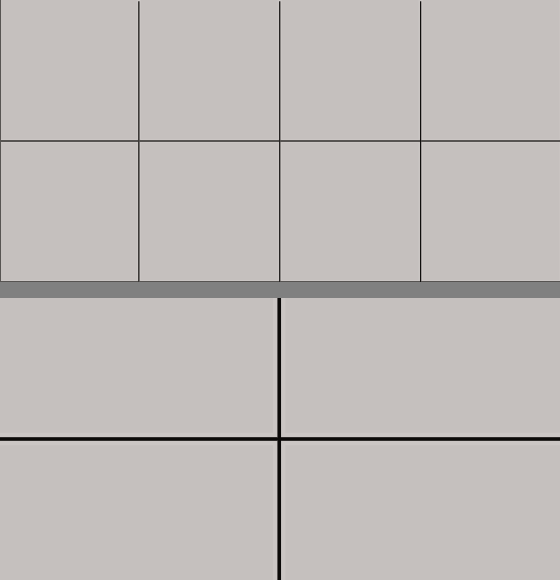
Top, the full canvas; bottom, a detail of the centre.
This pattern is drawn by a Shadertoy shader. Its source:

```glsl
// Plain warm grey square tiles, four by two, with thin dark joints and faint rims.
#define COLUMN_PITCH 0.4996
#define ROW_PITCH 0.5
#define COLUMN_ORIGIN 0.9920
#define ROW_ORIGIN 0.5
#define JOINT_WIDTH 0.0043
#define RIM_WIDTH 0.0145
#define EDGE_WIDTH 0.0021
#define TOP_MARGIN 0.0045
#define FACE_COLOR vec3(0.772, 0.753, 0.745)
#define RIM_COLOR vec3(0.797, 0.778, 0.770)
#define JOINT_COLOR vec3(0.045, 0.036, 0.032)

// Signed offset to the nearest line of a repeated grid.
vec2 gridOffset(vec2 p) {
    vec2 pitch = vec2(COLUMN_PITCH, ROW_PITCH);
    vec2 q = (p - vec2(COLUMN_ORIGIN, ROW_ORIGIN)) / pitch;
    return (fract(q + 0.5) - 0.5) * pitch;
}

// Share of a pixel-wide window covered by a centred band.
vec2 bandCoverage(vec2 offset, float width, float pixel) {
    vec2 upper = min(offset + 0.5 * pixel, vec2(0.5 * width));
    vec2 lower = max(offset - 0.5 * pixel, vec2(-0.5 * width));
    return clamp((upper - lower) / pixel, 0.0, 1.0);
}

void mainImage(out vec4 fragColor, in vec2 fragCoord) {
    float pixel = 1.0 / iResolution.y;
    vec2 p = fragCoord * pixel;
    vec2 offset = gridOffset(p);

    vec2 rim = bandCoverage(offset, RIM_WIDTH, pixel);
    vec2 joint = bandCoverage(offset, JOINT_WIDTH, pixel);

    // Joints stop just short of the top border, which has no rim.
    float inside = clamp((1.0 - TOP_MARGIN - p.y) / pixel + 0.5, 0.0, 1.0);
    joint *= inside;
    rim.y *= 1.0 - step(0.75, p.y);

    // Narrow joint along the left border.
    float edge = bandCoverage(vec2(p.x), 2.0 * EDGE_WIDTH, pixel).x;
    float dark = max(max(joint.x, joint.y), edge);

    vec3 color = mix(FACE_COLOR, RIM_COLOR, max(rim.x, rim.y));
    color = mix(color, JOINT_COLOR, dark);
    fragColor = vec4(color, 1.0);
}
```
